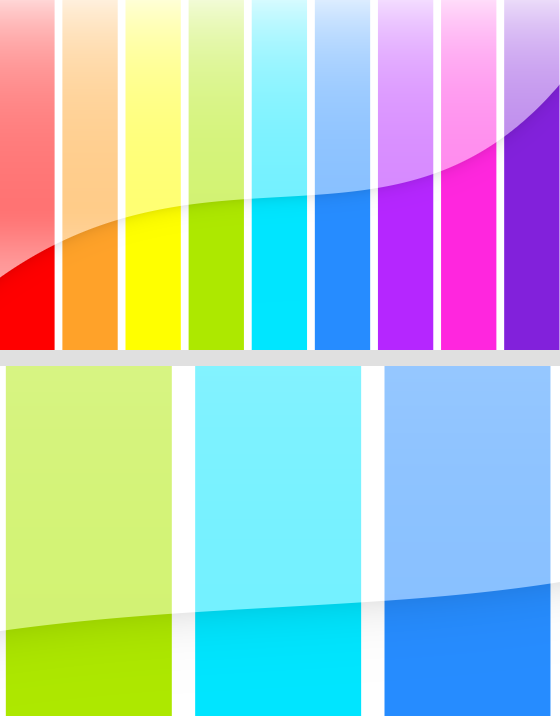
Top: the whole. Bottom: its middle third, enlarged.
Give the GLSL for this background, as a WebGL 2 fragment shader.

```glsl
#version 300 es
precision highp float;
// Nine rainbow stripes on white, split by a rising S-shaped wave.
// Stripes repeat by rounding x to the nearest centre; a polynomial wave
// separates a translucent white sheen from the saturated lower part.

uniform vec2 u_resolution;
out vec4 outColor;

const vec3 STRIPE_COLORS[9] = vec3[9](
    vec3(1.00, 0.00, 0.00), vec3(1.00, 0.635, 0.16), vec3(1.00, 1.00, 0.00),
    vec3(0.68, 0.91, 0.00), vec3(0.00, 0.90, 1.00), vec3(0.15, 0.55, 1.00),
    vec3(0.71, 0.15, 1.00), vec3(1.00, 0.15, 0.87), vec3(0.51, 0.13, 0.86));

// Wave height and its slope at x, both in canvas fractions
vec2 wave(float x) {
    float t = x - 0.5;
    float height = 0.437 + t * (0.09 + t * t * (1.8 + t * (0.74 + t * 0.2)));
    float slope = 0.09 + t * t * (5.4 + t * (2.96 + t));
    return vec2(height, slope);
}

// White sheen: strong at the top, fading down, rising again near the low left
float sheenOpacity(float depth) {
    return 0.42 + 0.42 * exp(-4.5 * depth) + 0.18 * smoothstep(0.58, 0.80, depth);
}

// Antialiased coverage of the inside (negative side) of a distance
float coverage(float dist, float pixel) {
    return clamp(0.5 - dist / pixel, 0.0, 1.0);
}

void main() {
    vec2 uv = gl_FragCoord.xy / u_resolution;
    vec2 pixel = 1.0 / u_resolution;
    float aspect = u_resolution.x / u_resolution.y;

    // Repeated stripes with narrow white gaps
    float fromFirst = uv.x - 0.0481;
    float stripe = clamp(round(fromFirst / 0.1127), 0.0, 8.0);
    float edge = abs(fromFirst - stripe * 0.1127) - 0.0494;
    vec3 color = mix(vec3(1.0), STRIPE_COLORS[int(stripe)], coverage(edge, pixel.x));

    // Signed distance to the wave, in canvas heights
    vec2 curve = wave(uv.x);
    float above = (uv.y - curve.x) / length(vec2(1.0, curve.y / aspect));

    // Soft shadow below the wave, sheen above it
    vec3 lower = color * (1.0 - 0.09 * exp(-max(-above, 0.0) / 0.02));
    vec3 upper = mix(color, vec3(1.0), sheenOpacity(1.0 - uv.y));
    color = mix(upper, lower, coverage(above, pixel.y));

    outColor = vec4(color, 1.0);
}
```
